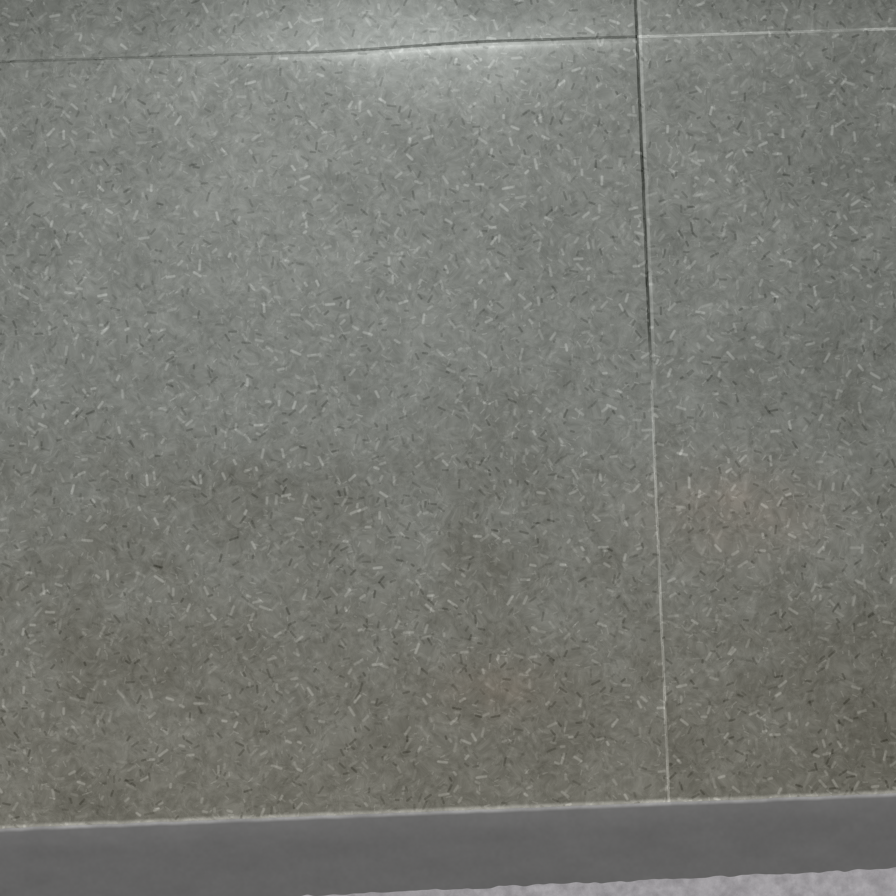
A WebGL 2 fragment shader for this texture:

```glsl
#version 300 es
precision highp float;
// Grey stone-effect wall tiles with thin, slightly tilted joints above a skirting ledge.
// Grain is layered value noise plus short, randomly turned flecks; a lamp glow
// lights the upper joint, and shaded bands form the ledge and a strip of floor.

#define GRAIN_SCALE 165.0
#define GRAIN_DEPTH 0.13
#define FLECK_SCALE 85.0
#define FLECK_LIGHT 0.13
#define MOTTLE_DEPTH 0.07
#define GLOW_LIGHT 0.13
#define JOINT_WIDTH 0.0016
#define STONE_COOL vec3(0.462, 0.472, 0.453)
#define STONE_WARM vec3(0.433, 0.427, 0.393)
#define LEDGE_COLOR vec3(0.385, 0.383, 0.382)
#define FLOOR_COLOR vec3(0.610, 0.600, 0.612)

uniform vec2 u_resolution;
out vec4 outColor;

float hash(vec2 p) {
  vec3 q = fract(vec3(p.xyx) * 0.1031);
  q += dot(q, q.yzx + 33.33);
  return fract((q.x + q.y) * q.z);
}

float noise(vec2 p) {
  vec2 i = floor(p), f = fract(p);
  f = f * f * (3.0 - 2.0 * f);
  return mix(mix(hash(i), hash(i + vec2(1, 0)), f.x),
             mix(hash(i + vec2(0, 1)), hash(i + vec2(1, 1)), f.x), f.y);
}

// Layered noise centred on zero.
float fbm(vec2 p) {
  float sum = 0.0, weight = 0.5;
  for (int k = 0; k < 4; k++) {
    sum += weight * (noise(p) - 0.5);
    p = mat2(1.6, 1.2, -1.2, 1.6) * p + 7.3;
    weight *= 0.55;
  }
  return sum;
}

// Short strokes, one per cell, with random angle, length and strength.
float flecks(vec2 p) {
  vec2 cell = floor(p);
  float sum = 0.0;
  for (int y = -1; y <= 1; y++)
    for (int x = -1; x <= 1; x++) {
      vec2 id = cell + vec2(x, y);
      vec2 d = p - id - vec2(hash(id + 11.0), hash(id + 37.0));
      float angle = 6.2832 * hash(id + 53.0);
      vec2 axis = vec2(cos(angle), sin(angle));
      float reach = 0.1 + 0.35 * hash(id + 71.0);
      float dist = length(d - axis * clamp(dot(d, axis), -reach, reach));
      float strength = pow(hash(id + 97.0), 4.0);
      sum += strength * (1.0 - smoothstep(0.03, 0.22, dist));
    }
  return sum;
}

// Soft elliptical spot.
float spot(vec2 p, vec2 center, vec2 size) {
  vec2 d = (p - center) / size;
  return exp(-dot(d, d));
}

// Antialiased line of the given half width.
float line(float d, float halfWidth, float aa) {
  return 1.0 - smoothstep(halfWidth - aa, halfWidth + aa, abs(d));
}

vec3 stone(vec2 p, vec2 tile) {
  vec2 q = p + tile * 3.7;
  vec2 warp = 0.012 * vec2(noise(q * 60.0), noise(q * 60.0 + 40.0));
  float grain = fbm((q + warp) * GRAIN_SCALE);
  float mottle = fbm(q * 11.0) + 0.6 * fbm(q * 38.0 + 9.0);
  float pale = flecks(q * FLECK_SCALE) + 0.5 * flecks(q * FLECK_SCALE * 1.7 + 20.0);
  float dark = flecks(q * FLECK_SCALE * 1.2 + 60.0);
  vec3 color = mix(STONE_WARM, STONE_COOL, smoothstep(0.1, 0.65, p.y + 0.2 * mottle));
  color += GRAIN_DEPTH * grain + MOTTLE_DEPTH * mottle;
  color += FLECK_LIGHT * (pale - 0.75 * dark);
  // Faint rusty stains.
  float stain = spot(p, vec2(0.82, 0.43), vec2(0.09, 0.05)) + spot(p, vec2(0.56, 0.23), vec2(0.06, 0.03));
  return color + vec3(0.025, 0.004, -0.006) * stain * (0.7 + 2.0 * mottle);
}

void main() {
  vec2 p = gl_FragCoord.xy / u_resolution;
  float aa = 0.8 / min(u_resolution.x, u_resolution.y);

  // Signed distances to the joints, ledge and floor edges.
  float across = p.y - mix(0.931, 0.968, p.x) - 0.006 * (smoothstep(0.35, 0.56, p.x) - p.x);
  float upright = p.x - (0.751 - 0.042 * p.y) - 0.0006 * (noise(p.yy * 30.0) - 0.5);
  float ledge = p.y - mix(0.0755, 0.1145, p.x) - 0.001 * (noise(p.xx * 45.0) - 0.5);
  float ground = p.y - mix(-0.016, 0.031, p.x) - 0.003 * (noise(p.xx * 70.0) - 0.5);

  // Wall with lamp glow spreading down from the upper joint.
  vec3 color = stone(p, vec2(step(0.0, upright), step(0.0, across)));
  float glow = spot(p, vec2(0.47, 0.96), vec2(0.24, 0.07)) + 0.45 * spot(p, vec2(0.36, 0.82), vec2(0.38, 0.25));
  color += GLOW_LIGHT * glow * vec3(0.96, 1.0, 1.02);
  color -= 0.035 * smoothstep(0.0, 0.04, across) + 0.02 * smoothstep(0.75, 1.0, p.x);

  // Horizontal joint: shadow above, lit bevel below the lamp.
  float lamp = spot(p, vec2(0.52, 0.95), vec2(0.2, 0.2));
  color += 0.17 * lamp * exp(-abs(across + 0.006) * 190.0);
  color -= (0.07 + 0.16 * lamp) * line(across, JOINT_WIDTH, aa) * (1.0 - step(0.0, upright));
  color += 0.13 * line(across, JOINT_WIDTH, aa) * step(0.0, upright) * (0.4 + noise(p.xx * 40.0));

  // Vertical joint: dark at the top, catching light lower down.
  float shade = smoothstep(0.52, 0.66, p.y);
  float wear = 0.6 + 0.7 * noise(p.yy * 35.0);
  color += mix(0.12, -0.19, shade) * wear * line(upright, JOINT_WIDTH, aa);
  color += 0.08 * shade * wear * line(upright - 0.004, JOINT_WIDTH, aa);

  // Ledge with a pale worn lip, then floor.
  vec3 face = LEDGE_COLOR + 0.03 * fbm(p * vec2(25.0, 60.0)) + 0.02 * fbm(p * 200.0);
  face += 0.035 * smoothstep(-0.035, 0.0, ledge);
  color = mix(face, color, smoothstep(-aa, aa, ledge));
  float lip = 0.12 + 0.08 * noise(p.xx * 22.0) + 0.08 * fbm(p * 150.0);
  color += lip * (1.0 - smoothstep(0.001, 0.0055, abs(ledge)));
  vec3 base = FLOOR_COLOR + 0.16 * fbm(p * 120.0);
  color = mix(base, color, smoothstep(-aa, aa, ground));

  outColor = vec4(clamp(color, 0.0, 1.0), 1.0);
}
```
